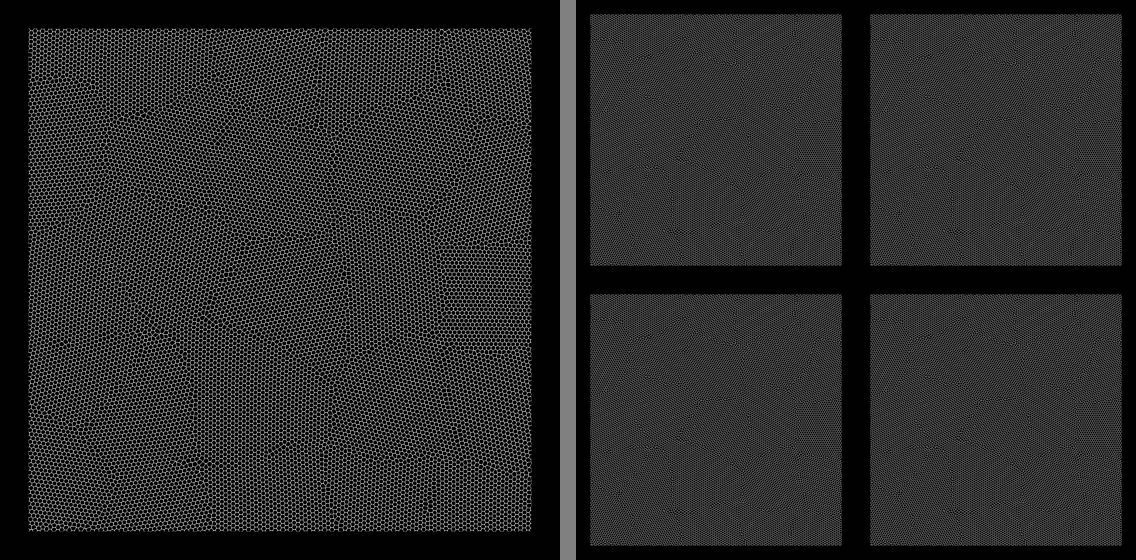
Left: one tile. Right: repeated 2 by 2.
Give the GLSL for this pattern, as a Shadertoy shader.

```glsl
// A sheet of fine honeycomb mesh made of many crystal grains, in a black frame.
// Each grain holds a rotated triangular lattice of cell centres; where grains
// meet, crowded centres are thinned and pushed apart, then the cells are drawn.

const float TAU = 6.2831853;
const float GRAINS = 5.0;          // grains along each side of the tile
const float SPACING = 0.0078;      // distance between cell centres
const float REACH = 2.16;          // search radius in spacings
const float OVERLAP = 0.4;         // how far grains overlap, in spacings
const float CROWDED = 0.62;        // closest allowed centres, in spacings
const float JITTER = 0.1;          // disorder of the centres, in spacings
const float ROW = 0.8660254;       // row height of the triangular lattice
const float BOND_WIDTH = 0.0014;
const float NODE_RADIUS = 0.0011;
const float SHEET_HALF = 0.449;    // half side of the sheet
const float BOND_GREY = 0.52;
const float NODE_GREY = 0.28;      // added where bonds join
const float BACKGROUND = 0.003;
const int MAX_CENTRES = 44;

vec3 hash3(vec2 cell) {
    vec3 h = fract(cell.xyx * vec3(0.1031, 0.1030, 0.0973));
    h += dot(h, h.yxz + 33.33);
    return fract((h.xxy + h.yzz) * h.zyx);
}

// Periodic displacement for bent rows and wavy grain borders
vec2 wave(vec2 p, float repeats) {
    return sin(TAU * (repeats * p.yx + vec2(0.1, 0.4) + p));
}

// Signed distance from p to the wavy border of grain k, positive inside
float grainDepth(vec2 p, vec3 sites[9], int k) {
    float depth = 1.0;
    p += 0.012 * wave(p, 4.0);
    for (int j = 0; j < 9; j++) {
        if (j == k) continue;
        vec2 middle = 0.5 * (sites[k].xy + sites[j].xy);
        depth = min(depth, dot(middle - p, normalize(sites[j].xy - sites[k].xy)));
    }
    return depth;
}

mat2 rotation(float angle) {
    float c = cos(angle), s = sin(angle);
    return mat2(c, s, -s, c);
}

// Cell centres near p from every grain in reach, as position, rank, kept flag
int gatherCentres(vec2 p, out vec4 centres[MAX_CENTRES]) {
    vec3 sites[9];
    vec2 home = floor(p * GRAINS);
    for (int k = 0; k < 9; k++) {
        vec2 cell = home + vec2(k % 3 - 1, k / 3 - 1);
        vec3 h = hash3(mod(cell, GRAINS) + 3.0);
        sites[k] = vec3((cell + 0.15 + 0.7 * h.xy) / GRAINS, h.z);
    }
    int count = 0;
    for (int k = 0; k < 9; k++) {
        if (grainDepth(p, sites, k) < -2.0 * REACH * SPACING) continue;
        float rank = sites[k].z;
        mat2 turn = rotation(TAU / 4.0 + (rank - 0.5) * TAU / 6.0);
        vec2 q = (p - sites[k].xy) * turn / SPACING;
        float row = q.y / ROW;
        vec2 base = floor(vec2(q.x - 0.5 * row, row) + 0.5);
        for (int n = 0; n < 25; n++) {
            vec2 id = base + vec2(n % 5 - 2, n / 5 - 2);
            vec2 local = vec2(id.x + 0.5 * id.y, ROW * id.y);
            local += JITTER * (hash3(id + 90.0 * rank + 200.0).xy - 0.5);
            vec2 centre = sites[k].xy + turn * local * SPACING;
            if (distance(p, centre) > REACH * SPACING || count >= MAX_CENTRES) continue;
            if (grainDepth(centre, sites, k) < -OVERLAP * SPACING) continue;
            centres[count++] = vec4(centre, rank, 1.0);
        }
    }
    return count;
}

// Distances from p to the closest and second closest cell edges
vec2 meshEdges(vec2 p) {
    vec4 centres[MAX_CENTRES];
    int count = gatherCentres(p, centres);

    // Drop centres crowded by a grain of higher rank
    for (int i = 0; i < count; i++)
        for (int j = 0; j < count; j++)
            if (centres[j].z > centres[i].z
                && distance(centres[i].xy, centres[j].xy) < CROWDED * SPACING)
                centres[i].w = 0.0;
    int kept = 0;
    for (int i = 0; i < count; i++)
        if (centres[i].w > 0.5) centres[kept++] = centres[i];

    // Push close pairs apart, store the result in zw and find the nearest
    int nearest = 0;
    for (int i = 0; i < kept; i++) {
        vec2 push = vec2(0.0);
        for (int j = 0; j < kept; j++) {
            vec2 away = centres[i].xy - centres[j].xy;
            float gap = max(length(away), 0.01 * SPACING);
            push += away / gap * max(SPACING - gap, 0.0);
        }
        centres[i].zw = centres[i].xy + 0.4 * push;
        if (distance(p, centres[i].zw) < distance(p, centres[nearest].zw)) nearest = i;
    }

    // Bisectors between the nearest centre and its neighbours
    vec2 edges = vec2(1.0);
    vec2 own = centres[nearest].zw;
    for (int i = 0; i < kept; i++) {
        if (i == nearest) continue;
        vec2 other = centres[i].zw;
        float dist = dot(0.5 * (other + own) - p, normalize(other - own));
        edges = dist < edges.x ? vec2(dist, edges.x) : vec2(edges.x, min(edges.y, dist));
    }
    return edges;
}

// Pixel share covered by a stroke of given half width
float coverage(float dist, float halfWidth, float pixel) {
    float cover = (halfWidth - dist) / pixel + 0.5;
    return clamp(cover, 0.0, min(1.0, 2.0 * halfWidth / pixel));
}

void mainImage(out vec4 fragColor, in vec2 fragCoord) {
    vec2 uv = fragCoord / iResolution.xy;
    float pixel = 1.0 / iResolution.y;
    vec2 edges = meshEdges(fract(uv + 0.003 * wave(uv, 2.0)));
    float grey = BOND_GREY * coverage(edges.x, 0.5 * BOND_WIDTH, pixel);
    grey += NODE_GREY * coverage(edges.y / ROW, NODE_RADIUS, pixel);

    // Trim the sheet to its square
    vec2 offset = abs(uv - 0.5);
    float outside = max(offset.x, offset.y) - SHEET_HALF;
    float sheet = clamp(0.5 - outside / pixel, 0.0, 1.0);
    fragColor = vec4(vec3(mix(BACKGROUND, grey, sheet)), 1.0);
}
```
